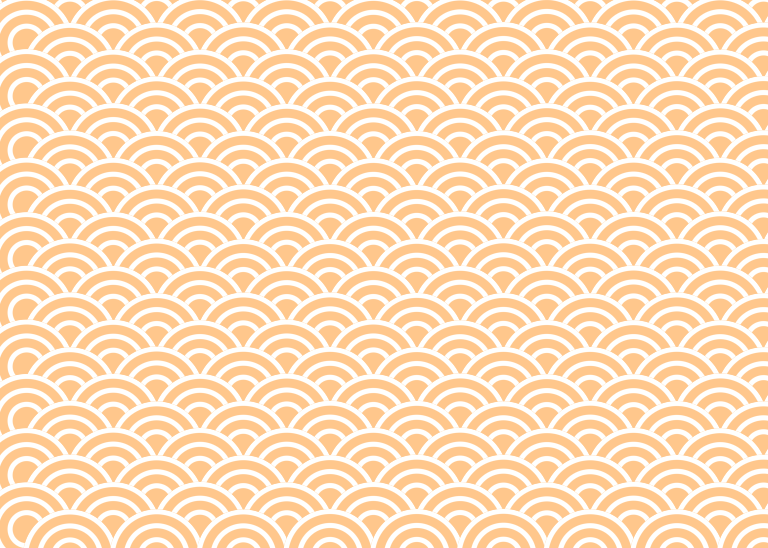
Reproduce this pattern procedurally as a Shadertoy shader.

```glsl
#define COLUMN_STEP 0.1129
#define ROW_STEP 0.0352
#define FIRST_CENTER vec2(0.0911, -0.0104)
#define RADIUS 0.0612
#define RING_STEP 0.0182
#define LINE_WIDTH 0.0066
#define JITTER 0.0012
#define PEACH vec3(1.0, 0.78, 0.55)
#define WHITE vec3(1.0, 1.0, 0.995)

float hash(vec2 cell) {
    return fract(sin(dot(cell, vec2(12.9898, 78.233))) * 43758.5453);
}

// Distance to the nearest of three concentric lines, negative inside a line
float ringDistance(float r) {
    float inset = RADIUS - 0.5 * LINE_WIDTH - r;
    float ring = clamp(round(inset / RING_STEP), 0.0, 2.0);
    return abs(inset - ring * RING_STEP) - 0.5 * LINE_WIDTH;
}

// Paints one ringed disc over the colour below it
vec3 paintDisc(vec3 below, float r, float aa) {
    vec3 disc = mix(WHITE, PEACH, smoothstep(-aa, aa, ringDistance(r)));
    return mix(disc, below, smoothstep(-aa, aa, r - RADIUS));
}

void mainImage(out vec4 fragColor, in vec2 fragCoord) {
    vec2 p = fragCoord / iResolution.x - FIRST_CENTER;
    float aa = 0.7 / iResolution.x;
    vec3 color = WHITE;

    // Rows run downward, so each lower row overlaps the one above
    float topRow = ceil((p.y + RADIUS) / ROW_STEP);
    for (int i = 0; i < 6; i++) {
        float row = topRow - float(i);
        if (row < 0.0) break;

        // Odd rows shift by half a column
        float shift = -0.5 * mod(row, 2.0);
        float leftColumn = floor(p.x / COLUMN_STEP - shift);
        for (int j = 0; j < 2; j++) {
            float column = leftColumn + float(j);
            if (column < 0.0) continue; // the left edge stays open
            vec2 center = vec2((column + shift) * COLUMN_STEP, row * ROW_STEP);
            center.y += JITTER * (hash(vec2(column, row)) - 0.5);
            color = paintDisc(color, length(p - center), aa);
        }
    }
    fragColor = vec4(color, 1.0);
}
```
